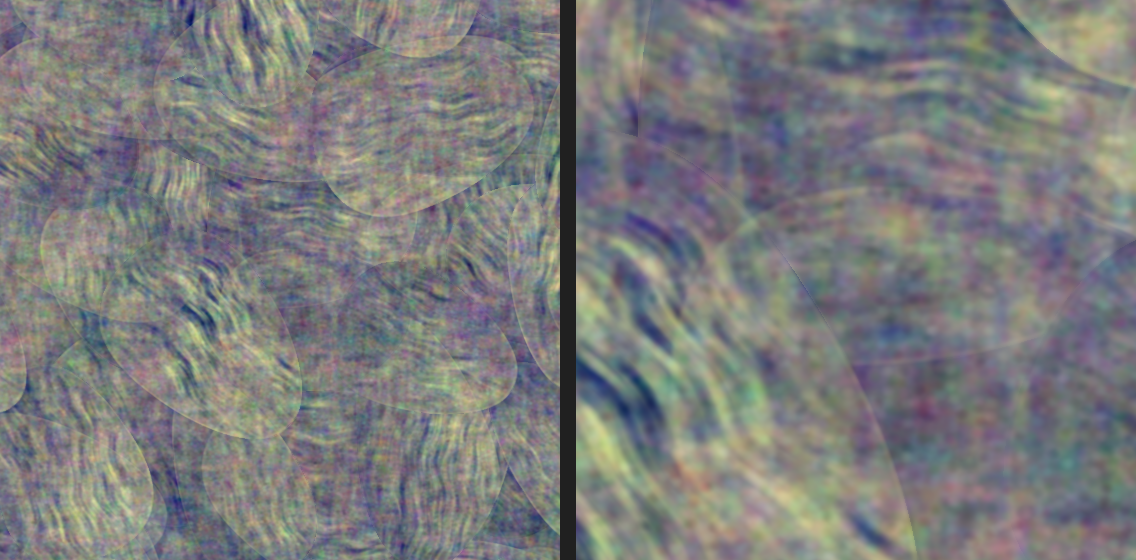
Left: the whole. Right: its middle third, enlarged.
Give the GLSL for this texture, as a WebGL 1 fragment shader.

```glsl
precision highp float;
uniform vec2 u_resolution;

const vec3 MEAN_GREY = vec3(0.500, 0.500, 0.496);
const vec3 BLUE_TO_CREAM = vec3(0.092, 0.086, 0.026);

struct Surface {
  float tone;      // signed lightness, about -2 to 2
  float streaking; // strength of the streaks
  vec2 along;      // local position, x follows the streaks
};

vec3 hash3(vec2 p) {
  vec3 q = fract(p.xyx * vec3(0.1031, 0.1030, 0.0973));
  q += dot(q, q.yxz + 33.33);
  return fract((q.xxy + q.yzz) * q.zyx);
}

// Cellular noise: soft random splats, signed, one value per channel
vec3 splats(vec2 p, float seed) {
  vec2 cell = floor(p);
  vec3 sum = vec3(0.0);
  for (int j = -1; j <= 1; j++) {
    for (int i = -1; i <= 1; i++) {
      vec2 id = cell + vec2(float(i), float(j));
      vec2 d = id + hash3(id + seed).xy - p;
      float w = max(0.0, 1.0 - dot(d, d));
      sum += w * w * (hash3(id + seed + 57.3) - 0.5);
    }
  }
  return sum;
}

vec2 rotate(vec2 p, float angle) {
  float c = cos(angle), s = sin(angle);
  return vec2(c * p.x + s * p.y, c * p.y - s * p.x);
}

// Approximate distance to an egg with slightly squared shoulders
float eggDistance(vec2 p, vec2 radii) {
  p.y /= 1.0 - 0.28 * clamp(p.x / radii.x, -1.2, 1.2);
  vec2 q = pow(abs(p) / radii, vec2(2.3));
  return (pow(q.x + q.y, 1.0 / 2.3) - 1.0) * radii.y;
}

// Overlapping translucent pebbles on a jittered grid
void pebbles(vec2 uv, float scale, float seed, float opacity, inout Surface s) {
  vec2 p = uv * scale + seed;
  vec2 cell = floor(p);
  for (int j = -1; j <= 1; j++) {
    for (int i = -1; i <= 1; i++) {
      vec2 id = cell + vec2(float(i), float(j));
      vec3 place = hash3(id + seed);
      vec3 look = hash3(id + seed + 19.7);
      vec2 centre = id + 0.5 + 0.5 * (place.xy - 0.5);
      vec2 local = rotate(p - centre, 6.2832 * place.z);
      vec2 radii = vec2(0.50 + 0.22 * look.x, 0.34 + 0.16 * look.y);
      float d = eggDistance(local, radii) / scale;
      float inside = 1.0 - smoothstep(-0.0015, 0.0015, d);

      // Lit across the body, with a thin pale rim and a soft shadow outside
      vec2 light = rotate(vec2(1.0, 0.0), 6.2832 * look.z);
      float shade = 0.15 + 1.6 * dot(local / radii, light) + 0.9 * (look.x - 0.5);
      shade -= 0.3 * smoothstep(-0.04, 0.0, d);
      float rim = exp(-pow((d + 0.002) / 0.0018, 2.0));
      float shadow = exp(-max(d, 0.0) / 0.014) * (1.0 - inside);

      s.tone -= 0.75 * opacity * shadow;
      s.tone = mix(s.tone, shade, inside * opacity) + 0.7 * opacity * rim;
      float streaking = smoothstep(-0.1, 0.7, look.y) * smoothstep(0.0, 0.03, -d);
      s.streaking = mix(s.streaking, streaking, inside * opacity);
      if (d < 0.0 && opacity > 0.5) s.along = local / scale + look.xy * 5.0;
    }
  }
}

// Wavy ridges stretched along local x
float streaks(vec2 p) {
  p.y += 0.008 * sin(p.x * 27.0 + p.y * 9.0);
  p.y += 0.003 * sin(p.x * 71.0 - p.y * 33.0);
  float broad = splats(p * vec2(14.0, 85.0), 3.0).x;
  float fine = splats(p * vec2(32.0, 165.0), 8.0).y;
  return broad + fine;
}

void main() {
  vec2 uv = gl_FragCoord.xy / min(u_resolution.x, u_resolution.y);

  // Ground, then three sheets of pebbles
  Surface s = Surface(2.6 * splats(uv * 5.0, 31.0).x, 0.2, uv.yx);
  pebbles(uv, 2.7, 11.0, 0.65, s);
  pebbles(uv, 3.4, 43.0, 0.78, s);
  pebbles(uv, 3.0, 72.0, 0.36, s);

  // Woven brush grain, coloured per channel
  vec3 cloud = splats(uv * 13.0, 5.0);
  vec3 across = splats(uv * vec2(38.0, 105.0), 14.0);
  vec3 upright = splats(uv * vec2(110.0, 42.0), 22.0);
  vec3 speck = splats(uv * vec2(190.0, 215.0), 37.0);
  vec3 tint = 0.055 * cloud + 0.08 * (across + upright) + 0.065 * speck;

  float patchy = 0.75 + 1.2 * cloud.y;
  float tone = s.tone + 3.6 * s.streaking * patchy * streaks(s.along);
  tone += 0.6 * cloud.z + 0.8 * (across.x + upright.y) + 0.7 * speck.z;

  gl_FragColor = vec4(MEAN_GREY + BLUE_TO_CREAM * tone + tint, 1.0);
}
```
